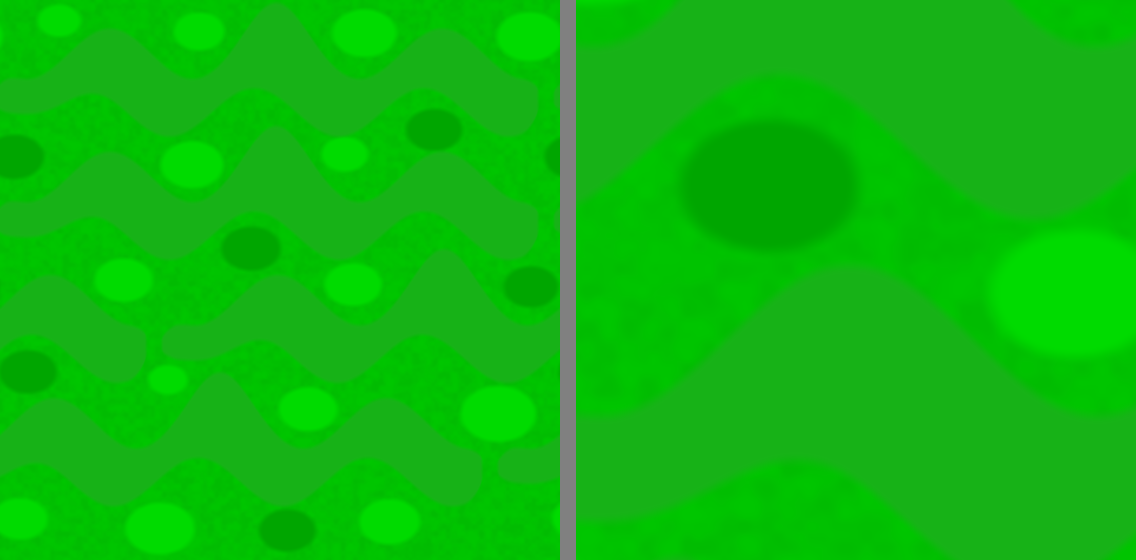
Left, the full canvas; right, a detail of the centre.
Reproduce this texture procedurally as a WebGL 2 fragment shader.

```glsl
#version 300 es
precision highp float;
// Green field with wavy horizontal bands, soft oval spots and a fine mottle.

uniform vec2 u_resolution;
out vec4 fragColor;

const float TAU = 6.2831853;
const int BAND_COUNT = 4;
const float BAND_SPACING = 0.22;
const float BAND_LENGTH = 0.98;
const float SLOT_WIDTH = 0.25;
const float EDGE_SOFTNESS = 0.005;

const vec3 BASE_LIGHT = vec3(0.0, 0.775, 0.0);
const vec3 BASE_DARK = vec3(0.005, 0.735, 0.005);
const vec3 BAND_GREEN = vec3(0.09, 0.70, 0.09);
const vec3 SPOT_DARK = vec3(0.0, 0.652, 0.0);
const vec3 SPOT_LIGHT = vec3(0.0, 0.858, 0.0);

// Integer hash of a cell, from 0 to 1
float hash(vec2 cell) {
    uvec2 q = uvec2(ivec2(cell) + 4096) * uvec2(1597u, 3917u);
    uint n = (q.x ^ q.y) * 74773u;
    n = (n ^ (n >> 15u)) * 48271u;
    n = (n ^ (n >> 13u)) * 69621u;
    return float((n ^ (n >> 16u)) & 65535u) / 65535.0;
}

float valueNoise(vec2 p) {
    vec2 i = floor(p);
    vec2 f = smoothstep(0.0, 1.0, p - i);
    return mix(mix(hash(i), hash(i + vec2(1, 0)), f.x),
               mix(hash(i + vec2(0, 1)), hash(i + vec2(1, 1)), f.x), f.y);
}

// Position along a band; each row is shifted sideways
float alongBand(float x, float row) {
    return fract(x + 0.015 - 0.15 * row * (row - 1.0));
}

// Depths of the upper and lower edge of a band, measured from the top
vec2 bandEdges(float x, float row) {
    float u = alongBand(x, row);
    float fromPeak = u - 0.508;
    float peak = 0.046 * exp(-pow(abs(fromPeak) / 0.065, 2.0));
    float upper = 0.096 - 0.045 * cos(TAU * 3.37 * fromPeak) - peak;
    float lower = 0.201 - 0.043 * cos(TAU * 3.3 * (u - 0.469));
    upper = mix(0.15, upper, smoothstep(0.0, 0.06, u));
    lower = mix(0.20, lower, smoothstep(0.0, 0.25, u));

    // Rounded ends
    float t = clamp(min(u, BAND_LENGTH - u) / 0.035, 0.0, 1.0);
    float halfHeight = 0.5 * (lower - upper) * sqrt(t * (2.0 - t));
    float middle = 0.5 * (upper + lower) + row * BAND_SPACING;
    return middle + vec2(-halfHeight, halfHeight);
}

float bandMask(vec2 p, float row) {
    vec2 edges = bandEdges(p.x, row);
    float u = alongBand(p.x, row);
    float ends = smoothstep(0.0, 0.008, min(u, BAND_LENGTH - u));
    return ends * smoothstep(-EDGE_SOFTNESS, EDGE_SOFTNESS, p.y - edges.x)
                * smoothstep(-EDGE_SOFTNESS, EDGE_SOFTNESS, edges.y - p.y);
}

// Free range of depths between two neighbouring bands
vec2 gapRange(float x, int gap) {
    float start = gap == 0 ? 0.0 : bandEdges(x, float(gap - 1)).y;
    float end = gap == BAND_COUNT ? 1.0 : bandEdges(x, float(gap)).x;
    return vec2(start, end);
}

// Paints the spot of the nearest slot, where the gap is widest
vec3 paintSpot(vec3 color, vec2 p, int gap) {
    float origin = hash(vec2(gap, 71)) * SLOT_WIDTH;
    float slot = floor((p.x - origin) / SLOT_WIDTH);
    vec2 id = vec2(mod(slot, 1.0 / SLOT_WIDTH), gap);
    vec2 center = vec2(0.0);
    float room = 0.0;
    for (int k = 0; k < 5; k++) {
        float x = origin + (slot + mix(0.32, 0.68, float(k) / 4.0)) * SLOT_WIDTH;
        vec2 a = gapRange(x - 0.04, gap);
        vec2 b = gapRange(x + 0.04, gap);
        vec2 range = vec2(max(a.x, b.x), min(a.y, b.y));
        float height = range.y - range.x;
        if (height > room) {
            room = height;
            center = vec2(x, 0.5 * (range.x + range.y));
        }
    }
    float radius = min(mix(0.033, 0.052, hash(id + 17.0)), 0.5 * room - 0.008);
    if (radius < 0.022) return color;
    float dist = (length((p - center) / vec2(1.35, 1.0)) - radius);
    vec3 spot = hash(id + 43.0) < 0.36 ? SPOT_DARK : SPOT_LIGHT;
    return mix(color, spot, 1.0 - smoothstep(-0.006, 0.005, dist));
}

void main() {
    vec2 uv = gl_FragCoord.xy / u_resolution;
    vec2 p = vec2(uv.x, 1.0 - uv.y);

    // Mottled ground
    float mottle = valueNoise(p * 85.0) * 0.7 + valueNoise(p * 150.0 + 31.0) * 0.3;
    vec3 color = mix(BASE_DARK, BASE_LIGHT, smoothstep(0.05, 0.85, mottle));

    // Spots in the gaps, then the bands
    for (int gap = 0; gap <= BAND_COUNT; gap++) color = paintSpot(color, p, gap);
    for (int row = 0; row < BAND_COUNT; row++) {
        color = mix(color, BAND_GREEN, bandMask(p, float(row)));
    }
    fragColor = vec4(color, 1.0);
}
```
